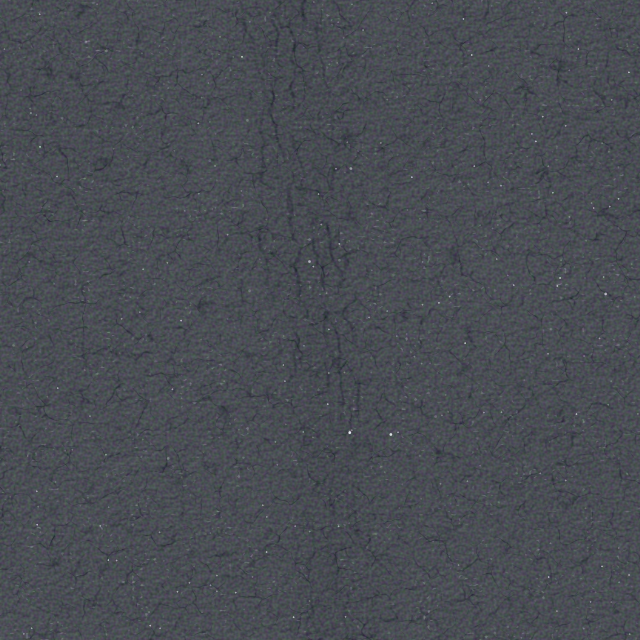
Give the GLSL for this texture, as a Shadertoy shader.

```glsl
vec2 hash2(vec2 cell) {
    vec3 h = fract(cell.xyx * vec3(0.1031, 0.1030, 0.0973));
    h += dot(h, h.yzx + 33.33);
    return fract((h.xx + h.yz) * h.zy);
}

// Gradient noise, roughly -0.7 to 0.7
float gradDot(vec2 cell, vec2 f, vec2 corner) {
    float angle = 6.2832 * hash2(cell + corner).x;
    return dot(vec2(cos(angle), sin(angle)), f - corner);
}

float noise(vec2 p) {
    p += 100.37;
    vec2 cell = floor(p), f = fract(p);
    vec2 u = f * f * f * (f * (f * 6.0 - 15.0) + 10.0);
    float low = mix(gradDot(cell, f, vec2(0, 0)), gradDot(cell, f, vec2(1, 0)), u.x);
    float high = mix(gradDot(cell, f, vec2(0, 1)), gradDot(cell, f, vec2(1, 1)), u.x);
    return mix(low, high, u.y);
}

// Difference of the two nearest cell distances: zero along the cracks
float crackDistance(vec2 p) {
    vec2 cell = floor(p), f = fract(p);
    float nearest = 8.0, second = 8.0;
    for (int y = -1; y <= 1; y++)
    for (int x = -1; x <= 1; x++) {
        vec2 o = vec2(x, y);
        float d = length(o + hash2(cell + o + 50.0) - f);
        second = min(second, max(nearest, d));
        nearest = min(nearest, d);
    }
    return second - nearest;
}

// Fine skin relief, slightly wider than tall
float grain(vec2 p) {
    return 0.8 * noise(p * vec2(65, 85)) + 0.8 * noise(p * vec2(125, 165) + 7.0);
}

// Broken, wandering vertical folds that lean left toward the top
float creases(vec2 p) {
    float fold = 0.0;
    for (int i = 0; i < 6; i++) {
        float k = float(i);
        float path = 0.53 - 0.09 * p.y + (k - 2.5) * 0.022;
        path += 0.035 * noise(vec2(p.y * 5.0, k * 3.7)) + 0.012 * noise(vec2(p.y * 28.0, k * 5.3));
        float broken = smoothstep(-0.25, 0.3, noise(vec2(k * 4.1, p.y * 13.0)));
        fold += broken * smoothstep(0.0045, 0.0, abs(p.x - path));
    }
    return fold * mix(0.45, 1.0, smoothstep(0.1, 0.6, p.y));
}

// Sparse specks, each kept inside its own cell
float specks(vec2 p, float cells, float share, float radius) {
    vec2 cell = floor(p * cells);
    vec2 pick = hash2(cell + 211.0);
    vec2 center = 0.2 + 0.6 * hash2(cell + 37.0);
    float d = length(fract(p * cells) - center) / cells;
    return step(pick.x, share) * (0.2 + 0.8 * pick.y * pick.y) * smoothstep(radius, radius * 0.3, d);
}

void mainImage(out vec4 fragColor, in vec2 fragCoord) {
    vec2 p = fragCoord / iResolution.y;
    vec3 color = vec3(0.293, 0.308, 0.333);

    // Relief lit from the upper left, with fine tooth on top
    float relief = grain(p) - grain(p + vec2(-0.0022, 0.0032));
    float tooth = noise(p * vec2(225, 240) + 31.0);
    color += 0.042 * relief + 0.062 * tooth + 0.009 * noise(p * 22.0) + 0.009 * noise(p * 4.0);

    // Pebbled leather cracks at two sizes, roughened and interrupted by noise
    vec2 warped = p + 0.012 * vec2(noise(p * 28.0), noise(p * 28.0 + 40.0));
    warped += 0.005 * vec2(noise(p * 80.0 + 5.0), noise(p * 80.0 + 45.0));
    float coarse = smoothstep(0.11, 0.0, crackDistance(warped * vec2(24, 27)));
    float fine = smoothstep(0.2, 0.0, crackDistance(warped * vec2(48, 60) + 9.0));
    coarse *= smoothstep(-0.3, 0.4, noise(p * 32.0 + 3.0));
    fine *= smoothstep(-0.2, 0.5, noise(p * 38.0 + 60.0));
    color -= vec3(0.066, 0.065, 0.058) * (coarse + 0.75 * fine);

    // Main folds with a soft shaded band around them
    float band = exp(-pow((p.x - 0.53 + 0.09 * p.y) / 0.055, 2.0));
    float fold = creases(p + 0.006 * vec2(noise(p * 45.0), 0.0));
    color -= vec3(0.072, 0.071, 0.060) * fold * (0.9 + noise(p * 80.0)) + 0.009 * band;

    // Mottled green and violet tint
    float tint = noise(p * 135.0 + 20.0) + 1.1 * noise(p * 225.0);
    float warmth = noise(p * 190.0 + 71.0);
    color += vec3(-0.016, 0.046, -0.036) * tint + vec3(0.034, -0.014, -0.018) * warmth;

    // Short pale glints along the grain, then small and large bright specks
    float glint = smoothstep(0.24, 0.6, noise(p * vec2(145, 200) + 80.0));
    color += 0.15 * glint * smoothstep(-0.2, 0.45, noise(p * 24.0 + 15.0));
    color += 0.42 * specks(p, 75.0, 0.05, 0.0021);
    color += 0.65 * specks(p + 0.3, 15.0, 0.06, 0.0032);

    fragColor = vec4(color, 1.0);
}
```
